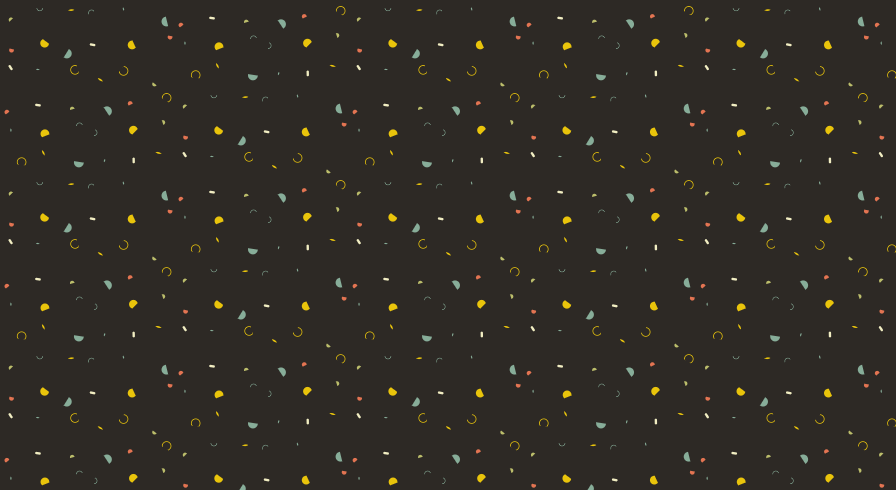
Give the GLSL for this pattern, as a Shadertoy shader.

```glsl
const float CELLS_HIGH = 5.63;   // square cells over the canvas height
const float ROW_PHASE = 0.39;    // vertical start of the cells
const float SLOTS = 4.0;         // different cells before a row repeats
const float ROW_SHIFT = 2.0;     // cells each row slides sideways
const float CUT_DISC = 0.050;    // radii and half sizes, in cells
const float HALF_DISC = 0.056;
const float PEBBLE = 0.027;
const float FLAKE = 0.026;
const float RING = 0.050;
const float RING_STROKE = 0.0042;
const float HAIR = 0.034;
const float HAIR_STROKE = 0.0030;
const vec2 GRAIN = vec2(0.019, 0.0135);
const vec2 SLIVER = vec2(0.033, 0.0095);
const vec2 DASH = vec2(0.019, 0.0070);
const float DISC_DRIFT = 0.035;  // wander of the large discs

const vec3 GROUND = vec3(0.176, 0.161, 0.145);
const vec3 YELLOW = vec3(0.915, 0.770, 0.045);
const vec3 SAGE = vec3(0.530, 0.680, 0.600);
const vec3 CORAL = vec3(0.890, 0.455, 0.320);
const vec3 CREAM = vec3(0.945, 0.930, 0.760);
const vec3 OLIVE = vec3(0.735, 0.740, 0.420);

vec3 hash(vec2 seed) {
    vec3 h = fract((seed * 17.3 + 5.1).xyx * vec3(0.1031, 0.1030, 0.0973));
    h += dot(h, h.yzx + 33.33);
    return fract((h.xxy + h.yzz) * h.zyx);
}

// Disc of radius r, sliced flat above cut * r
float slicedDisc(vec2 p, float r, float cut) {
    return max(length(p) - r, p.y - cut * r);
}

// Open ring, without the part above cut * r
float openRing(vec2 p, float r, float stroke, float cut) {
    return max(abs(length(p) - r) - stroke, p.y - cut * r);
}

// Rod with round ends: half length and half width
float rod(vec2 p, vec2 size) {
    p.x -= clamp(p.x, -size.x, size.x);
    return length(p) - size.y;
}

// Pointed lens from two overlapping circles
float lens(vec2 p, vec2 size) {
    float r = dot(size, size) / (2.0 * size.y);
    return length(vec2(p.x, abs(p.y) + r - size.y)) - r;
}

// Distance and colour of one confetti kind; kind 8 is the large disc
float confetti(int kind, vec2 p, out vec3 tint) {
    tint = YELLOW;
    if (kind == 8) return slicedDisc(p, CUT_DISC, 0.5);
    if (kind == 0) return openRing(p, RING, RING_STROKE, 0.6);
    if (kind == 1) return lens(p, SLIVER);
    tint = SAGE;
    if (kind == 2) return slicedDisc(p, HALF_DISC, 0.12);
    if (kind == 3) return lens(p, DASH);
    if (kind == 4) return openRing(p, HAIR, HAIR_STROKE, -0.15);
    tint = CORAL;
    if (kind == 5) return slicedDisc(p, PEBBLE, 0.5);
    tint = CREAM;
    if (kind == 6) return rod(p, GRAIN);
    tint = OLIVE;
    return slicedDisc(p, FLAKE, 0.15);
}

float reach(int kind) {
    if (kind == 0 || kind == 2 || kind == 8) return HALF_DISC;
    return HAIR;
}

void mainImage(out vec4 fragColor, in vec2 fragCoord) {
    float pixel = CELLS_HIGH / iResolution.y;
    vec2 p = fragCoord * pixel + vec2(0.0, ROW_PHASE);

    // Half-drop repeat of a few distinct cells
    vec2 cell = floor(p);
    float slot = mod(cell.x + ROW_SHIFT * cell.y, SLOTS);

    // Each cell has nine rooms: a disc in the middle, the rest shuffled
    vec2 room = floor(fract(p) * 3.0);
    float index = room.x + 3.0 * room.y;
    float around = index > 4.0 ? index - 1.0 : index;
    float shuffled = mod(around * (2.0 * slot + 1.0) + 3.0 * slot, 8.0);
    int kind = index == 4.0 ? 8 : int(shuffled + 0.5);

    // Random place and turn inside the room
    vec3 rnd = hash(vec2(slot, float(kind)));
    float drift = kind == 8 ? DISC_DRIFT : 1.0 / 6.0 - reach(kind) - 0.012;
    vec2 q = fract(p) - (room + 0.5) / 3.0 - (rnd.xy * 2.0 - 1.0) * drift;
    float angle = rnd.z * 6.2832;
    float c = cos(angle), s = sin(angle);
    q = mat2(c, -s, s, c) * q;

    vec3 tint;
    float d = confetti(kind, q, tint);
    float cover = clamp(0.5 - d / pixel, 0.0, 1.0);
    fragColor = vec4(mix(GROUND, tint, cover), 1.0);
}
```
